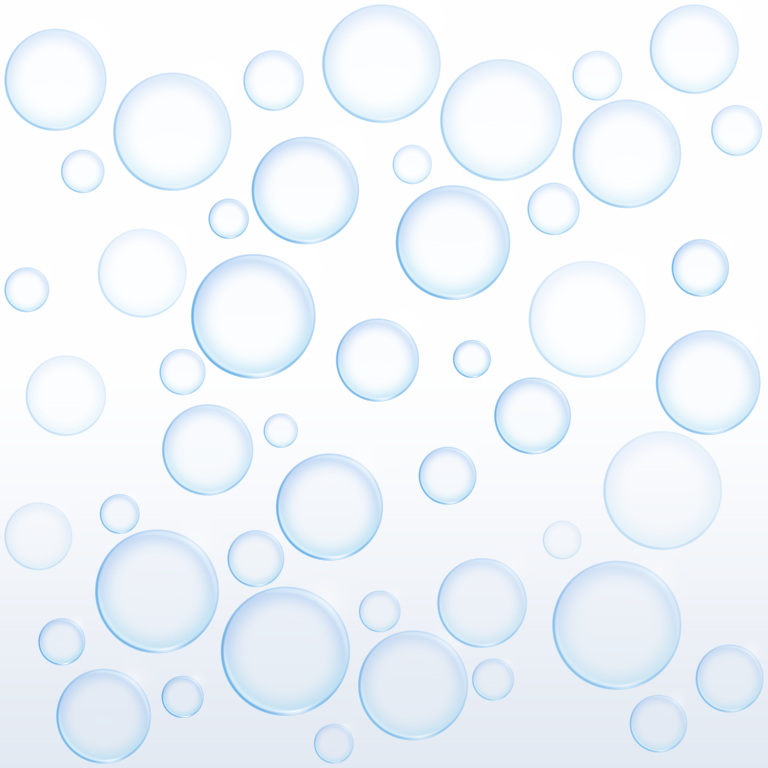
This background is drawn by a WebGL 1 fragment shader. Its source:

```glsl
precision highp float;
// Clear soap bubbles floating over a white to pale grey-blue gradient.
// Large bubbles sit in the cells of a tilted, jittered lattice; small ones fill
// the gaps at its corners. Each is shaded by its rim distance and direction.

uniform vec2 u_resolution;

const vec3 SKY_TOP = vec3(0.998, 0.998, 1.0);
const vec3 SKY_BOTTOM = vec3(0.882, 0.908, 0.945);
const vec3 DEEP_BLUE = vec3(0.34, 0.65, 0.89);
const vec3 PERIWINKLE = vec3(0.58, 0.74, 0.93);
const vec3 AQUA = vec3(0.60, 0.83, 0.94);
const vec3 PALE_FILM = vec3(0.89, 0.955, 0.99);
const vec2 LIGHT_DIR = vec2(0.64, 0.768);
const vec2 GLINT_DIR = vec2(0.17, -0.985);
const mat2 TILT = mat2(0.921, 0.389, -0.389, 0.921);
const float PITCH = 0.188;
const float LARGE_MIN = 0.046;
const float LARGE_MAX = 0.087;
const float SMALL_MIN = 0.022;
const float SMALL_MAX = 0.042;
const float GAP = 0.006;
const float EDGE_REACH = 0.05;
const float FAINT_SHARE = 0.22;

float hash(vec2 p) {
  return fract(sin(dot(p, vec2(127.1, 311.7))) * 43758.5453);
}

vec2 hash2(vec2 p) {
  return vec2(hash(p + 3.7), hash(p + 41.3));
}

float edgeDistance(vec2 p, vec2 bounds) {
  vec2 d = min(p, bounds - p);
  return min(d.x, d.y);
}

// Centre in xy, radius in z; the radius is 0 where there is no bubble.
vec3 largeBubble(vec2 cell, vec2 bounds) {
  float radius = mix(LARGE_MIN, LARGE_MAX, hash(cell + 17.0));
  vec2 jitter = (2.0 * hash2(cell) - 1.0) * (0.5 * PITCH - radius + GAP);
  vec2 home = ((cell + 0.5) * PITCH + jitter) * TILT;
  vec2 centre = clamp(home, vec2(EDGE_REACH), bounds - EDGE_REACH);
  radius = min(radius, edgeDistance(centre, bounds) - GAP);
  return vec3(centre, radius * step(distance(home, centre), EDGE_REACH));
}

vec3 smallBubble(vec2 corner, vec2 bounds) {
  vec2 jitter = (hash2(corner + 71.0) - 0.5) * 0.05;
  vec2 centre = (corner * PITCH + jitter) * TILT;
  float radius = mix(SMALL_MIN, SMALL_MAX, hash(corner + 29.0));
  radius = min(radius, edgeDistance(centre, bounds) - GAP);
  for (int j = -1; j <= 0; j++) {
    for (int i = -1; i <= 0; i++) {
      vec3 big = largeBubble(corner + vec2(i, j), bounds);
      if (big.z > 0.0) radius = min(radius, distance(centre, big.xy) - big.z - GAP);
    }
  }
  return vec3(centre, radius * step(SMALL_MIN, radius));
}

vec3 drawBubble(vec3 color, vec2 p, vec3 bubble, float seed, float pixel) {
  if (bubble.z <= 0.0) return color;
  vec2 q = (p - bubble.xy) / bubble.z;
  float d = length(q);
  if (d > 1.5) return color;
  vec2 dir = q / max(d, 0.001);
  float aa = pixel / bubble.z;
  float lit = dot(dir, LIGHT_DIR);
  float inside = 1.0 - smoothstep(1.0 - aa, 1.0 + aa, d);
  float strength = seed < FAINT_SHARE ? 0.28 : mix(0.6, 1.0, fract(seed * 7.3));
  strength *= 1.0 - 0.45 * smoothstep(0.6, 1.0, bubble.y);

  // Soft white bloom around the lit shoulder
  vec2 bloom = q - 0.98 * LIGHT_DIR;
  color = mix(color, vec3(1.0), 0.5 * strength * exp(-14.0 * dot(bloom, bloom)));

  // Tinted interior, deepening towards the rim
  vec3 tint = mix(AQUA, PERIWINKLE, smoothstep(-0.6, 0.4, dir.y));
  float depth = smoothstep(0.45, 1.02, d);
  color = mix(color, tint, inside * strength * (0.04 + 0.62 * depth * depth));

  // Pale film crescents on the lit side and opposite it
  float filmEdge = 1.0 - 0.11 * abs(lit);
  float film = smoothstep(filmEdge - 0.015 - aa, filmEdge + 0.015 + aa, d);
  film *= smoothstep(0.25, 0.8, abs(lit)) * inside;
  color = mix(color, PALE_FILM, 0.7 * strength * film);

  // Thin outline, widest and bluest away from the light
  float shadow = 1.0 - smoothstep(-0.7, 0.75, lit);
  float width = mix(0.022, 0.045, shadow);
  float rim = smoothstep(1.0 - width - aa, 1.0 - 0.4 * width, d) * inside;
  color = mix(color, mix(PERIWINKLE, DEEP_BLUE, shadow), rim * strength * mix(0.45, 0.95, shadow));

  // White glints at the foot and on the lit shoulder
  float glint = pow(max(dot(dir, GLINT_DIR), 0.0), 22.0) + 0.7 * pow(max(lit, 0.0), 16.0);
  float ring = smoothstep(0.91, 0.95, d) * inside;
  return mix(color, vec3(1.0), min(glint, 1.0) * ring * strength * 0.9);
}

void main() {
  float side = min(u_resolution.x, u_resolution.y);
  vec2 p = gl_FragCoord.xy / side;
  vec2 bounds = u_resolution / side;
  float height = gl_FragCoord.y / u_resolution.y;
  vec3 color = mix(SKY_BOTTOM, SKY_TOP, smoothstep(-0.12, 0.58, height));
  vec2 home = floor(TILT * p / PITCH);
  for (int j = -1; j <= 2; j++) {
    for (int i = -1; i <= 2; i++) {
      vec2 cell = home + vec2(i, j);
      color = drawBubble(color, p, largeBubble(cell, bounds), hash(cell + 5.0), 1.0 / side);
      color = drawBubble(color, p, smallBubble(cell, bounds), hash(cell + 53.0), 1.0 / side);
    }
  }
  gl_FragColor = vec4(color, 1.0);
}
```
